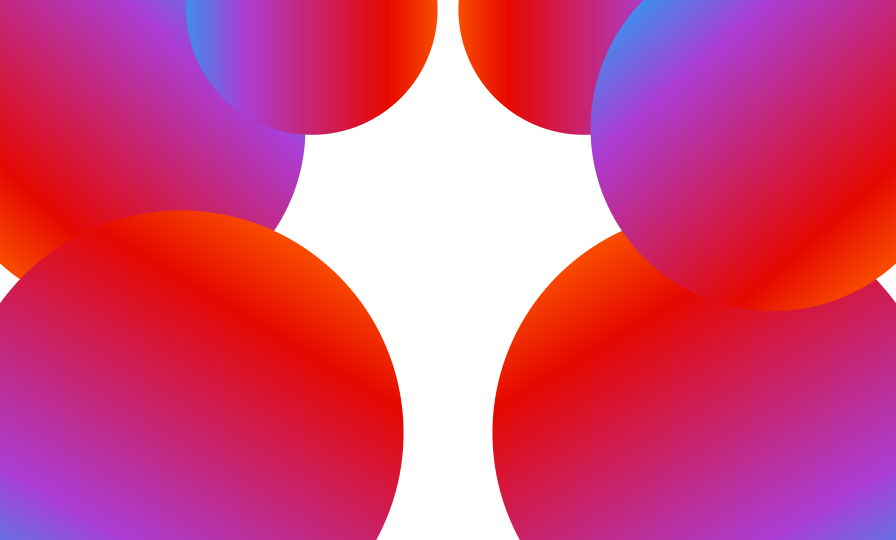
Reproduce this background procedurally as a Shadertoy shader.

```glsl
const vec3 BLUE   = vec3(0.25, 0.55, 0.93);
const vec3 PURPLE = vec3(0.67, 0.24, 0.83);
const vec3 RED    = vec3(0.90, 0.03, 0.00);
const vec3 ORANGE = vec3(0.98, 0.30, 0.00);
const vec3 PAPER  = vec3(1.0);

// Positions of the inner colour stops along each gradient
const float PURPLE_STOP = 0.23;
const float RED_STOP    = 0.80;

// Discs of the right half: centre and radius, in canvas heights from the middle
const int DISC_COUNT = 3;
const vec3 DISCS[DISC_COUNT] = vec3[](
    vec3(0.602,  0.262, 0.338),
    vec3(0.252,  0.483, 0.2327),
    vec3(0.4946, -0.302, 0.4123));

// Gradient directions, pointing to the orange end
const vec2 DIRECTIONS[DISC_COUNT] = vec2[](
    vec2(0.66, -0.75),
    vec2(-1.0, 0.0),
    vec2(-0.51, 0.86));

vec3 spectrum(float t) {
    vec3 color = mix(BLUE, PURPLE, clamp(t / PURPLE_STOP, 0.0, 1.0));
    color = mix(color, RED, clamp((t - PURPLE_STOP) / (RED_STOP - PURPLE_STOP), 0.0, 1.0));
    return mix(color, ORANGE, clamp((t - RED_STOP) / (1.0 - RED_STOP), 0.0, 1.0));
}

void mainImage(out vec4 fragColor, in vec2 fragCoord) {
    vec2 p = (fragCoord - 0.5 * iResolution.xy) / iResolution.y;
    float pixel = 1.0 / iResolution.y;

    // Mirror the halves; their stacking orders are opposite
    bool leftHalf = p.x < 0.0;
    p.x = abs(p.x);

    vec3 color = PAPER;
    for (int i = 0; i < DISC_COUNT; i++) {
        int layer = leftHalf ? i : DISC_COUNT - 1 - i;
        vec3 disc = DISCS[layer];
        vec2 offset = p - disc.xy;

        // Gradient spans the full diameter
        float t = 0.5 + 0.5 * dot(offset, normalize(DIRECTIONS[layer])) / disc.z;
        float coverage = clamp(0.5 - (length(offset) - disc.z) / pixel, 0.0, 1.0);
        color = mix(color, spectrum(t), coverage);
    }

    fragColor = vec4(color, 1.0);
}
```
